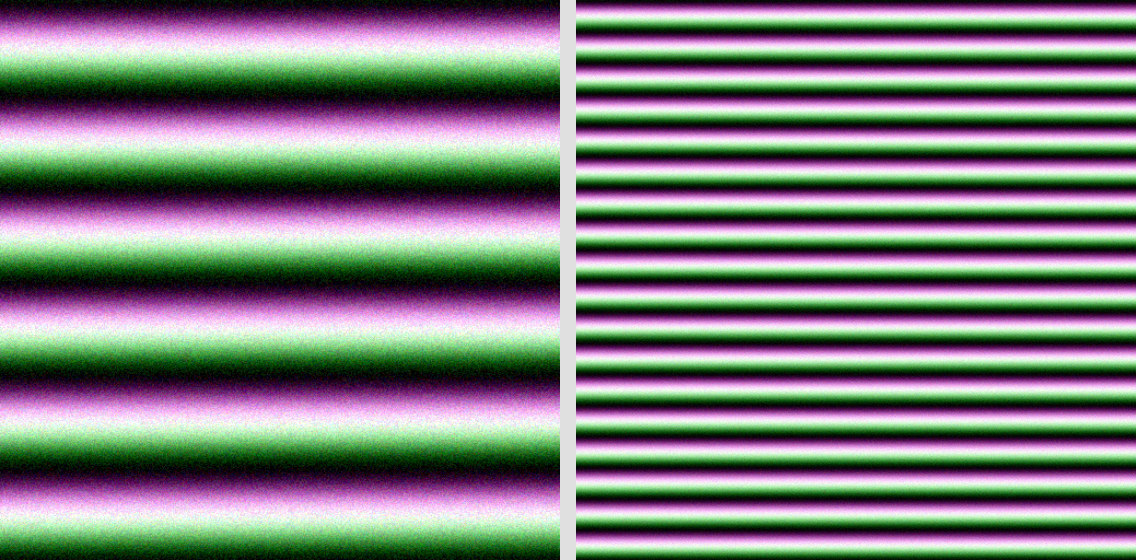
Left, the tile; right, the same tile 3 across and 3 down.
This pattern is drawn by a three.js fragment shader. Its source:

```glsl
varying vec2 vUv;

const float TAU = 6.2831853;
const float BANDS = 6.0;
const float BAND_CENTRE = 0.477;   // height of the white crest within a band
const float COLOUR_SHIFT = 0.0545; // offset of magenta above and green below
const float GRAIN_CELLS = 512.0;
const float GRAIN_STRENGTH = 0.24;

vec3 hash3(vec2 p) {
  vec3 q = fract(p.xyx * vec3(0.1031, 0.1030, 0.0973));
  q += dot(q, q.yxz + 33.33);
  return fract((q.xxy + q.yzz) * q.zyx);
}

// Smooth coloured noise that wraps after a whole number of cells
vec3 wrappedGrain(vec2 uv, float cells) {
  vec2 p = uv * cells - 0.5;
  vec2 cell = floor(p);
  vec2 f = p - cell;
  vec2 a = mod(cell, cells);
  vec2 b = mod(cell + 1.0, cells);
  vec3 low = mix(hash3(a), hash3(vec2(b.x, a.y)), f.x);
  vec3 high = mix(hash3(vec2(a.x, b.y)), hash3(b), f.x);
  return mix(low, high, f.y) - 0.5;
}

// Cosine crests, one per band, with a separate crest height per channel
vec3 bandColour(float y, float bands, float centre, float shift) {
  vec3 crest = centre + shift * vec3(1.0, -1.0, 1.0);
  return 0.485 + vec3(0.5, 0.488, 0.5) * cos(TAU * (y * bands - crest));
}

void main() {
  vec3 colour = bandColour(vUv.y, BANDS, BAND_CENTRE, COLOUR_SHIFT);
  colour += GRAIN_STRENGTH * wrappedGrain(vUv, GRAIN_CELLS);
  gl_FragColor = vec4(clamp(colour, 0.0, 1.0), 1.0);
}
```
